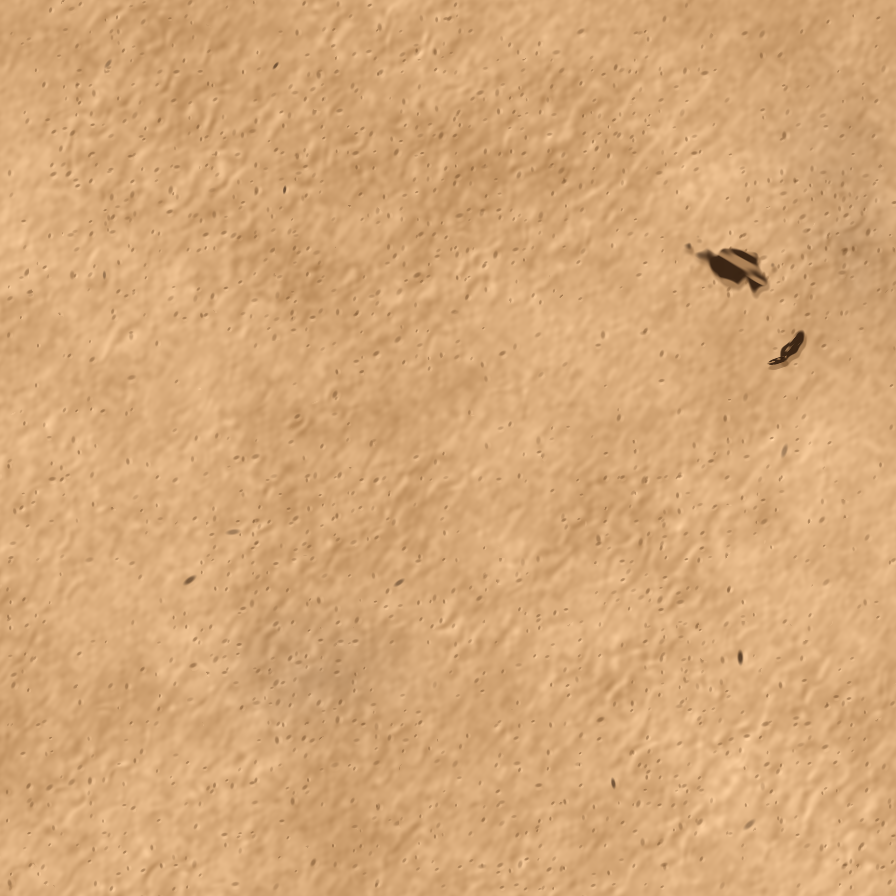
This texture is drawn by a three.js fragment shader. Its source:

```glsl
varying vec2 vUv;

const vec3 SAND = vec3(0.843, 0.663, 0.472);
const vec3 SAND_CONTRAST = vec3(0.96, 1.0, 1.0);
const vec3 STAIN = vec3(0.69, 0.54, 0.39);
const vec3 PIT = vec3(0.45, 0.30, 0.16);
const vec3 DARK_BARK = vec3(0.20, 0.12, 0.06);
const vec3 PALE_BARK = vec3(0.68, 0.51, 0.34);
const float GRAIN_ANGLE = 0.95;

float hash(vec2 p) {
  vec3 q = fract(vec3(p.xyx) * 0.1031);
  q += dot(q, q.yzx + 33.33);
  return fract((q.x + q.y) * q.z);
}

vec2 rotate(vec2 p, float angle) {
  float c = cos(angle), s = sin(angle);
  return vec2(c * p.x + s * p.y, c * p.y - s * p.x);
}

float noise(vec2 p) {
  vec2 cell = floor(p), f = fract(p);
  f = f * f * (3.0 - 2.0 * f);
  float low = mix(hash(cell), hash(cell + vec2(1.0, 0.0)), f.x);
  float high = mix(hash(cell + vec2(0.0, 1.0)), hash(cell + 1.0), f.x);
  return mix(low, high, f.y);
}

float fbm(vec2 p) {
  float sum = 0.0, weight = 0.5;
  for (int i = 0; i < 4; i++) {
    sum += weight * noise(p);
    p = rotate(p, 0.6) * 2.03 + 17.0;
    weight *= 0.5;
  }
  return sum / 0.9375;
}

// Slanted ridges lit from one side
float relief(vec2 uv, vec2 density, float depth) {
  vec2 warp = vec2(noise(uv * 45.0), noise(uv * 45.0 + 60.0)) * 1.6;
  vec2 p = rotate(uv, GRAIN_ANGLE) * density + warp + 200.0;
  return (noise(p) - noise(p + vec2(0.1, 0.65))) * depth;
}

// Scattered short pits: x is the hollow, y its lit rim
vec2 pits(vec2 uv, float density, float chance, vec2 halfSize, float seed) {
  vec2 grid = uv * density, cell = floor(grid) + seed;
  vec2 jitter = vec2(hash(cell + 3.1), hash(cell + 7.7));
  vec2 q = fract(grid) - mix(vec2(0.32), vec2(0.68), jitter);
  q = rotate(q, GRAIN_ANGLE + (hash(cell + 11.3) - 0.5) * 1.6);
  vec2 size = halfSize * mix(0.6, 1.1, hash(cell + 19.9));
  float present = step(hash(cell), chance) * mix(0.4, 1.0, hash(cell + 5.5));
  float hollow = 1.0 - smoothstep(0.3, 1.1, length(q / size));
  float rim = 1.0 - smoothstep(0.3, 1.1, length((q + vec2(0.0, size.y * 1.5)) / size));
  return vec2(hollow, rim * (1.0 - hollow)) * present;
}

// Ragged bark piece: x is coverage, y its pale fibres
vec2 chip(vec2 uv, vec2 center, float angle, vec2 halfSize) {
  vec2 q = rotate(uv - center, angle) / halfSize;
  float edge = length(q) + (noise(uv * 95.0) - 0.5) * 0.8;
  float fibre = noise(vec2(q.x * 1.8, q.y * 3.6 + q.x * 0.8) + center * 40.0);
  return vec2(1.0 - smoothstep(0.72, 1.02, edge), smoothstep(0.5, 0.82, fibre));
}

vec3 addChip(vec3 color, vec2 uv, vec2 center, float angle, vec2 halfSize) {
  vec2 shadow = chip(uv + vec2(-0.002, 0.005), center, angle, halfSize * 1.1);
  vec2 bark = chip(uv, center, angle, halfSize);
  color = mix(color, PIT, shadow.x * 0.45);
  return mix(color, mix(DARK_BARK, PALE_BARK, bark.y), bark.x * 0.93);
}

float softSpot(vec2 uv, vec2 center, vec2 radius) {
  vec2 q = (uv - center) / radius;
  return exp(-dot(q, q));
}

void main() {
  vec2 uv = vUv;

  // Broad blotches, mottling and grain
  float rough = smoothstep(0.3, 0.7, fbm(uv * 7.0 + 31.0));
  float tone = (fbm(uv * 5.0 + 4.0) - 0.5) * 0.15;
  tone += (fbm(uv * 21.0 + 9.0) - 0.5) * 0.10;
  tone += relief(uv, vec2(62.0, 105.0), 0.10) * mix(0.45, 1.15, rough);
  tone += (noise(rotate(uv, GRAIN_ANGLE) * vec2(120.0, 175.0) + 90.0) - 0.5) * 0.07;
  vec3 color = SAND + SAND_CONTRAST * tone;

  // Greyer trodden areas
  float stain = softSpot(uv, vec2(0.35, 0.25), vec2(0.10, 0.07));
  stain += softSpot(uv, vec2(0.95, 0.77), vec2(0.09, 0.15));
  color = mix(color, STAIN + tone, stain * (0.1 + 0.5 * fbm(uv * 26.0)));

  // Small common pits, then rare deep ones
  for (int i = 0; i < 3; i++) {
    float layer = float(i);
    vec2 pit = pits(uv + layer * 0.0137, 44.0 + layer * 11.0,
                    0.05 + 0.22 * rough + 0.2 * stain, vec2(0.24, 0.13), layer * 71.0);
    color = mix(color, PIT, pit.x * 0.5) + pit.y * 0.05;
  }
  vec2 deepPit = pits(uv, 21.0, 0.025, vec2(0.19, 0.075), 307.0);
  color = mix(color, DARK_BARK, deepPit.x * 0.8) + deepPit.y * 0.06;

  // Bark fragments
  color = addChip(color, uv, vec2(0.817, 0.703), -0.40, vec2(0.046, 0.021));
  color = addChip(color, uv, vec2(0.884, 0.612), 0.95, vec2(0.021, 0.008));
  color = addChip(color, uv, vec2(0.867, 0.597), 0.25, vec2(0.013, 0.004));

  gl_FragColor = vec4(color, 1.0);
}
```
